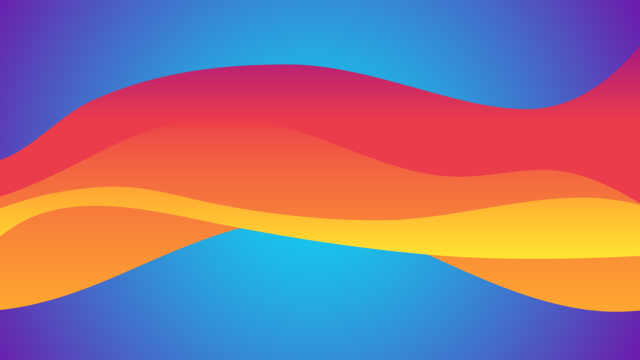
This background is drawn by a WebGL 1 fragment shader. Its source:

```glsl
precision highp float;
// Layered waves in red, orange and yellow over a round cyan-to-purple glow.
// Each wave edge is a smooth chain of cubic pieces through a few knots;
// the layers are painted back to front with vertical gradients.

uniform vec2 u_resolution;

// Backdrop glow
const vec2 GLOW_CENTER = vec2(0.49, 0.50);
const float GLOW_RADIUS = 1.02;   // in canvas heights
const float GLOW_FALLOFF = 1.4;
const vec3 CYAN = vec3(0.07, 0.82, 0.94);
const vec3 PURPLE = vec3(0.42, 0.11, 0.67);

// Wave colours
const vec3 MAGENTA = vec3(0.65, 0.09, 0.51);
const vec3 RED = vec3(0.92, 0.235, 0.295);
const vec3 ORANGE = vec3(1.00, 0.655, 0.19);
const vec3 AMBER = vec3(1.00, 0.64, 0.20);
const vec3 YELLOW = vec3(1.00, 0.90, 0.19);

// Heights where each gradient starts and ends
const vec2 RED_FADE = vec2(0.884, 0.664);
const vec2 ORANGE_FADE = vec2(0.664, 0.134);
const vec2 YELLOW_FADE = vec2(0.4815, 0.281);
const float ORANGE_EASE = 0.7;

// Edge knots: x, height, slope, as fractions of the canvas
const vec3 RED_TOP_0 = vec3(0.0, 0.556, 0.533);
const vec3 RED_TOP_1 = vec3(0.143, 0.720, 0.80);
const vec3 RED_TOP_2 = vec3(0.449, 0.821, 0.0);
const vec3 RED_TOP_3 = vec3(0.651, 0.755, -0.49);
const vec3 RED_TOP_4 = vec3(0.823, 0.697, 0.0);
const vec3 RED_TOP_5 = vec3(1.0, 0.873, 2.13);

const vec3 ORANGE_TOP_0 = vec3(0.0, 0.454, 0.533);
const vec3 ORANGE_TOP_1 = vec3(0.195, 0.611, 0.80);
const vec3 ORANGE_TOP_2 = vec3(0.358, 0.671, 0.0);
const vec3 ORANGE_TOP_3 = vec3(0.716, 0.509, 0.0);
const vec3 ORANGE_TOP_4 = vec3(0.849, 0.528, 0.0);
const vec3 ORANGE_TOP_5 = vec3(1.0, 0.435, -1.10);

const vec3 ORANGE_LOW_0 = vec3(0.0, 0.139, 0.178);
const vec3 ORANGE_LOW_1 = vec3(0.195, 0.243, 0.782);
const vec3 ORANGE_LOW_2 = vec3(0.443, 0.389, 0.178);
const vec3 ORANGE_LOW_3 = vec3(0.667, 0.294, -0.818);
const vec3 ORANGE_LOW_4 = vec3(0.9635, 0.134, 0.0);
const vec3 ORANGE_LOW_5 = vec3(1.0, 0.137, 0.107);

const vec3 YELLOW_TOP_0 = vec3(0.0, 0.421, 0.64);
const vec3 YELLOW_TOP_1 = vec3(0.182, 0.4815, 0.0);
const vec3 YELLOW_TOP_2 = vec3(0.333, 0.435, -0.356);
const vec3 YELLOW_TOP_3 = vec3(0.592, 0.388, 0.0);
const vec3 YELLOW_TOP_4 = vec3(0.911, 0.451, 0.0);
const vec3 YELLOW_TOP_5 = vec3(1.0, 0.431, -0.444);

const vec3 YELLOW_LOW_0 = vec3(0.0, 0.343, 1.42);
const vec3 YELLOW_LOW_1 = vec3(0.150, 0.428, 0.0);
const vec3 YELLOW_LOW_2 = vec3(0.3255, 0.384, -0.364);
const vec3 YELLOW_LOW_3 = vec3(0.667, 0.293, -0.16);
const vec3 YELLOW_LOW_4 = vec3(0.833, 0.281, 0.0);
const vec3 YELLOW_LOW_5 = vec3(1.0, 0.289, 0.09);

// Cubic Hermite piece between two knots
float piece(float x, vec3 a, vec3 b) {
    float span = b.x - a.x;
    float t = (x - a.x) / span;
    float s = 1.0 - t;
    return mix(a.y, b.y, t * t * (3.0 - 2.0 * t))
         + span * t * s * (a.z * s - b.z * t);
}

// Height of a wave edge at x
float edge(float x, vec3 a, vec3 b, vec3 c, vec3 d, vec3 e, vec3 f) {
    if (x < b.x) return piece(x, a, b);
    if (x < c.x) return piece(x, b, c);
    if (x < d.x) return piece(x, c, d);
    if (x < e.x) return piece(x, d, e);
    return piece(x, e, f);
}

// Soft coverage of the area below a height
float below(float y, float height) {
    float soft = 0.8 / u_resolution.y;
    return smoothstep(-soft, soft, height - y);
}

// Progress down a vertical gradient
float fade(float y, vec2 range) {
    return clamp((range.x - y) / (range.x - range.y), 0.0, 1.0);
}

void main() {
    vec2 p = gl_FragCoord.xy / u_resolution;
    float aspect = u_resolution.x / u_resolution.y;

    float redTop = edge(p.x, RED_TOP_0, RED_TOP_1, RED_TOP_2, RED_TOP_3, RED_TOP_4, RED_TOP_5);
    float orangeTop = edge(p.x, ORANGE_TOP_0, ORANGE_TOP_1, ORANGE_TOP_2, ORANGE_TOP_3, ORANGE_TOP_4, ORANGE_TOP_5);
    float orangeLow = edge(p.x, ORANGE_LOW_0, ORANGE_LOW_1, ORANGE_LOW_2, ORANGE_LOW_3, ORANGE_LOW_4, ORANGE_LOW_5);
    float yellowTop = edge(p.x, YELLOW_TOP_0, YELLOW_TOP_1, YELLOW_TOP_2, YELLOW_TOP_3, YELLOW_TOP_4, YELLOW_TOP_5);
    float yellowLow = edge(p.x, YELLOW_LOW_0, YELLOW_LOW_1, YELLOW_LOW_2, YELLOW_LOW_3, YELLOW_LOW_4, YELLOW_LOW_5);

    // Layer colours
    float glow = length((p - GLOW_CENTER) * vec2(aspect, 1.0)) / GLOW_RADIUS;
    vec3 backdrop = mix(CYAN, PURPLE, min(pow(glow, GLOW_FALLOFF), 1.0));
    vec3 red = mix(MAGENTA, RED, fade(p.y, RED_FADE));
    vec3 orange = mix(RED, ORANGE, pow(fade(p.y, ORANGE_FADE), ORANGE_EASE));
    vec3 yellow = mix(AMBER, YELLOW, fade(p.y, YELLOW_FADE));

    // Paint back to front
    vec3 color = mix(backdrop, red, below(p.y, redTop));
    color = mix(color, orange, below(p.y, orangeTop));
    color = mix(color, backdrop, below(p.y, orangeLow));
    color = mix(color, yellow, below(p.y, yellowTop) * (1.0 - below(p.y, yellowLow)));
    gl_FragColor = vec4(color, 1.0);
}
```
